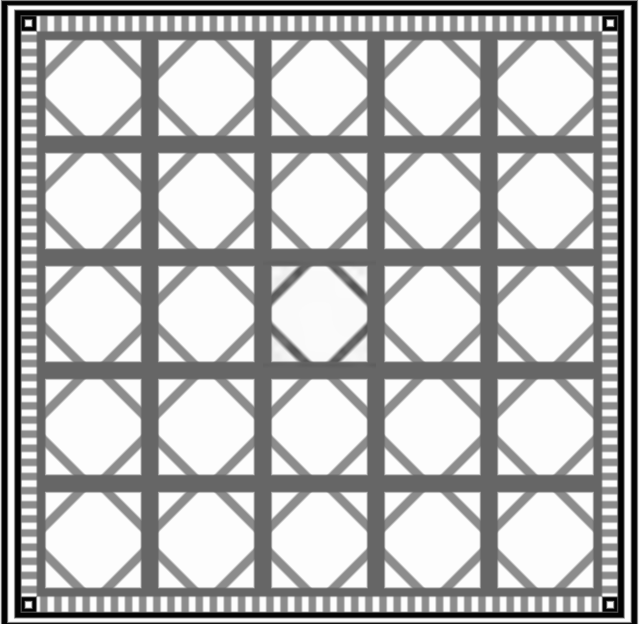
Write a WebGL 2 fragment shader that draws this pattern.

```glsl
#version 300 es
precision highp float;
// Square lattice of five by five cells with cut corners, inside a striped border and black frames.

uniform vec2 u_resolution;
out vec4 outColor;

const vec2 CANVAS = vec2(767.0, 748.0);  // design units across and up
const vec2 CENTRE = vec2(382.8, 371.6);
const float CELLS = 5.0;
const float PITCH = 135.5;
const float OPENING = 57.2;              // half width of a cell opening
const float LATTICE = 338.8;             // half width of the whole lattice
const float BAND = 357.4;                // half width of the striped border
const float STRIPES = 40.0;              // stripes along each side
const float SOFTNESS = 1.7;              // edge blur in design units

const float WHITE = 0.993;
const float BAR = 0.40;
const float BRACE = 0.55;
const float WORN_BRACE = 0.38;
const float BLACK = 0.01;

float hash(vec2 p) {
  p = fract(p * vec2(0.1031, 0.1137));
  p += dot(p, p.yx + 33.33);
  return fract((p.x + p.y) * p.x * 57.3);
}

float noise(vec2 p) {
  vec2 i = floor(p), f = fract(p);
  f = f * f * (3.0 - 2.0 * f);
  return mix(mix(hash(i), hash(i + vec2(1, 0)), f.x),
             mix(hash(i + vec2(0, 1)), hash(i + vec2(1, 1)), f.x), f.y);
}

float box(vec2 p, vec2 halfSize) {
  vec2 d = abs(p) - halfSize;
  return length(max(d, 0.0)) + min(max(d.x, d.y), 0.0);
}

float cover(float d, float soft) {
  return 1.0 - smoothstep(-soft, soft, d);
}

// Black outlines: the outer one runs off the lower edge
float frames(vec2 p, float soft) {
  float outer = max(box(p, vec2(381.2, 375.8)), -box(p, vec2(373.6, 369.8)));
  float inner = max(box(p, vec2(365.3, 364.4)), -box(p, vec2(BAND)));
  return cover(min(outer, inner), soft);
}

// Evenly spaced bars along the coordinate t
float stripes(float t, float soft) {
  float period = 2.0 * LATTICE / STRIPES;
  float d = abs(fract(t / period) - 0.5) * period - 0.265 * period;
  return cover(d, soft);
}

float border(vec2 p, float soft) {
  vec2 a = abs(p);
  float t = a.y > a.x ? p.x : p.y;
  float ink = mix(WHITE, BRACE, stripes(t + LATTICE, soft));
  vec2 corner = a - vec2(0.5 * (BAND + LATTICE) + 0.5);
  ink = mix(ink, BLACK, cover(box(corner, vec2(9.6)), soft));
  return mix(ink, WHITE, cover(box(corner, vec2(4.1)), soft));
}

// Four slanted braces around a diamond; wear darkens and blurs them
float cell(vec2 q, float wear, float soft) {
  float diamond = abs(q.x) + abs(q.y);
  float grain = noise(q * 0.12 + 40.0);
  float blur = soft + 1.2 * wear;
  float brace = cover((abs(diamond - 74.6) - 7.4) * 0.7071, blur);
  float haze = 0.008 + 0.006 * noise(q * 0.03 + 20.0)
             + 0.06 * grain * smoothstep(70.0, 84.0, diamond);
  float ground = WHITE - wear * haze;
  float ink = mix(BRACE, WORN_BRACE + 0.14 * (grain - 0.5), wear);
  float inside = mix(ground, ink, brace);

  // Bars around the opening, with faint streaks above and below a worn cell
  float edge = box(q, vec2(OPENING));
  float streak = wear * cover(abs(abs(q.y) - OPENING - 4.0) - 2.0, 3.0)
               * noise(q * 0.06 + 9.0);
  float bars = BAR - 0.05 * streak;
  return mix(bars, inside, cover(edge, soft));
}

float lattice(vec2 p, float soft) {
  float last = floor(0.5 * CELLS);
  vec2 id = clamp(floor(p / PITCH + 0.5), -last, last);
  float wear = 1.0 - step(0.5, dot(id, id));  // only the middle cell is worn
  return cell(p - id * PITCH, wear, soft);
}

void main() {
  vec2 p = gl_FragCoord.xy / u_resolution * CANVAS - CENTRE;
  float soft = max(SOFTNESS, 0.8 * CANVAS.x / u_resolution.x);

  float shade = mix(WHITE, border(p, soft), cover(box(p, vec2(BAND)), soft));
  shade = mix(shade, lattice(p, soft), cover(box(p, vec2(LATTICE)), soft));
  shade = mix(shade, BLACK, frames(p, soft));
  outColor = vec4(vec3(shade), 1.0);
}
```
